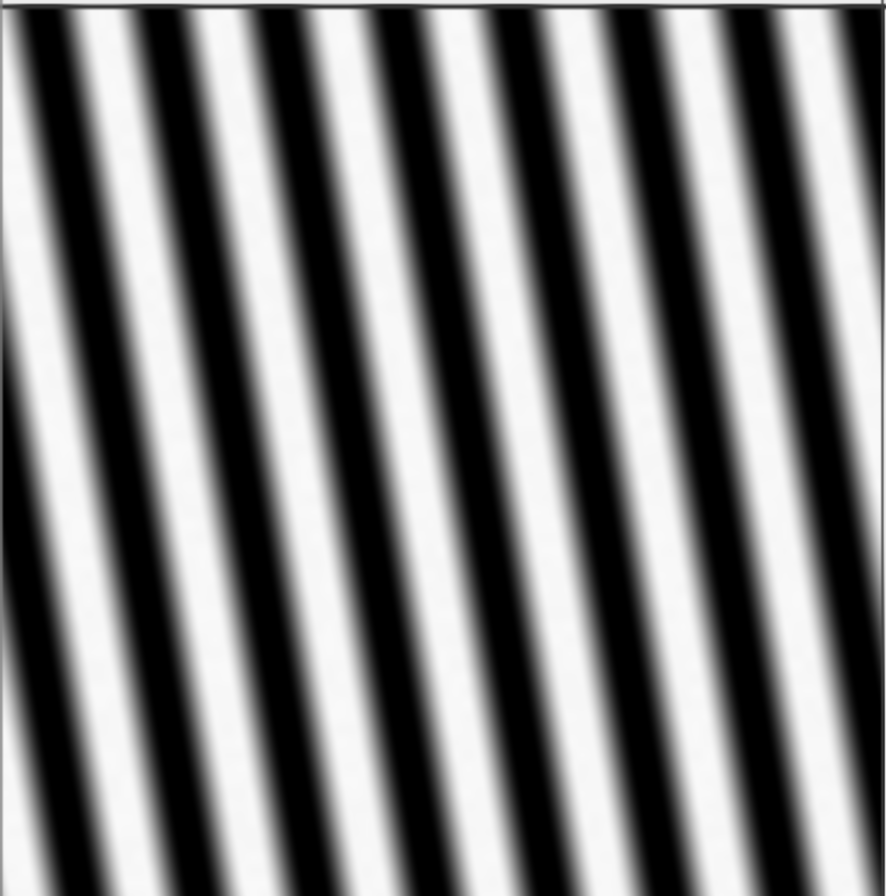
Write a Shadertoy shader that draws this pattern.

```glsl
float hash(vec2 cell) {
    return fract(sin(dot(cell, vec2(127.1, 311.7))) * 43758.55);
}

float valueNoise(vec2 p) {
    vec2 cell = floor(p), f = smoothstep(0.0, 1.0, fract(p));
    float low = mix(hash(cell), hash(cell + vec2(1, 0)), f.x);
    float high = mix(hash(cell + vec2(0, 1)), hash(cell + vec2(1, 1)), f.x);
    return mix(low, high, f.y);
}

// Soft slanted bands, dark wherever the phase is a whole number
float stripes(vec2 uv) {
    float phase = 7.55 * uv.x + 1.342 * uv.y + 0.307;
    float fromDark = abs(fract(phase + 0.5) - 0.5);
    return 0.97 * smoothstep(0.08, 0.42, fromDark);
}

float softLine(float offset, float halfWidth) {
    return 1.0 - smoothstep(0.0, halfWidth, abs(offset));
}

void mainImage(out vec4 fragColor, in vec2 fragCoord) {
    vec2 uv = fragCoord / iResolution.xy;
    float shade = stripes(uv);

    // Faint mottling on the light bands
    shade += 0.015 * shade * (valueNoise(uv * 70.0) - 0.5);

    // Pale margin beyond the top and right borders
    float topGap = 1.0 - uv.y, rightGap = 1.0 - uv.x;
    float margin = max(1.0 - smoothstep(0.003, 0.007, topGap),
                       1.0 - smoothstep(0.0, 0.003, rightGap));
    shade = mix(shade, 0.93, margin);

    // Thin dark border on three sides
    shade = mix(shade, 0.2, softLine(topGap - 0.0075, 0.005));
    shade = mix(shade, 0.25, 0.8 * softLine(rightGap - 0.004, 0.003));
    shade = mix(shade, 0.5, 0.8 * softLine(uv.x - 0.001, 0.004));

    fragColor = vec4(vec3(clamp(shade, 0.0, 1.0)), 1.0);
}
```
